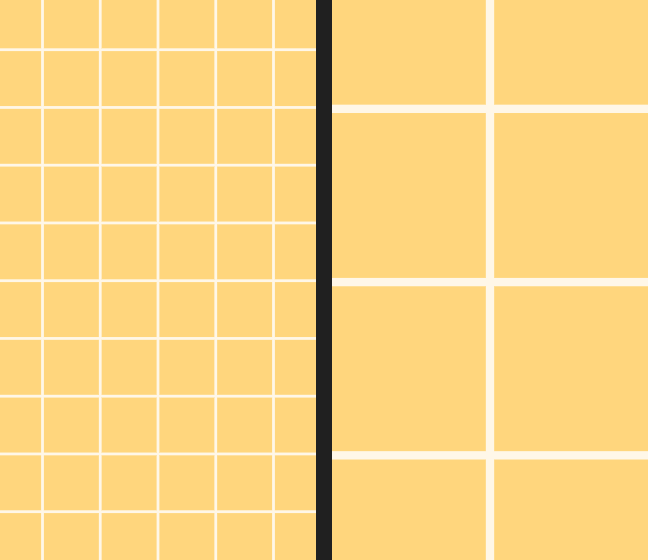
Left, the full canvas; right, a detail of the centre.
Write a WebGL 1 fragment shader that draws this pattern.

```glsl
precision highp float;

// Draws a plain square grid of thin cream lines on a warm yellow ground.
// Each axis is folded into its distance from the nearest line, which
// becomes pixel coverage; the two coverages are then merged.

uniform vec2 u_resolution;

// All lengths are fractions of the canvas width.
const float PITCH = 0.18275;
const float LINE_WIDTH = 0.0088;
const vec2 GRID_SHIFT = vec2(0.0, -0.0022);

const vec3 GROUND_COLOR = vec3(1.0, 0.84, 0.49);
const vec3 LINE_COLOR = vec3(1.0, 0.97, 0.91);

// Distance to the nearest line on each axis, with a line through zero.
vec2 gridDistance(vec2 p, float pitch) {
    return abs(fract(p / pitch + 0.5) - 0.5) * pitch;
}

// Share of a pixel covered by a line, for each axis.
vec2 lineCoverage(vec2 dist, float width, float pixel) {
    return clamp((0.5 * width - dist) / pixel + 0.5, 0.0, 1.0);
}

void main() {
    // Centred coordinates keep the grid symmetric from left to right.
    vec2 p = (gl_FragCoord.xy - 0.5 * u_resolution) / u_resolution.x;
    float pixel = 1.0 / u_resolution.x;

    vec2 dist = gridDistance(p - GRID_SHIFT, PITCH);
    vec2 coverage = lineCoverage(dist, LINE_WIDTH, pixel);

    // Crossings stay the same colour as the lines.
    float grid = max(coverage.x, coverage.y);
    gl_FragColor = vec4(mix(GROUND_COLOR, LINE_COLOR, grid), 1.0);
}
```
